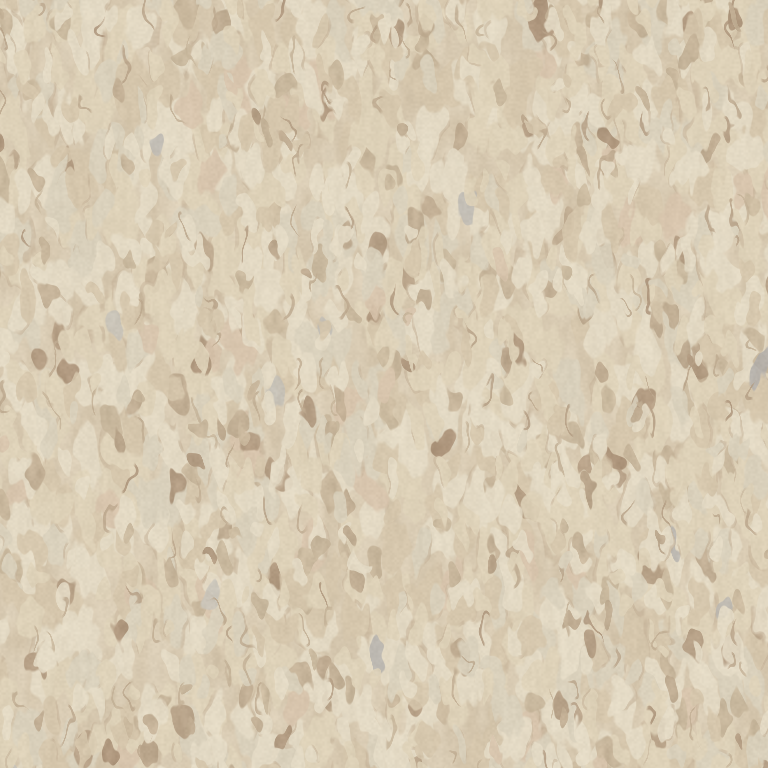
Give the GLSL for this texture, as a three.js fragment shader.

```glsl
varying vec2 vUv;

float hash(vec2 p) {
  return fract(sin(dot(p, vec2(127.1, 311.7))) * 43758.5453);
}

vec2 hash2(vec2 p) {
  return vec2(hash(p), hash(p + 57.3));
}

float noise(vec2 p) {
  vec2 i = floor(p), f = fract(p);
  f = f * f * (3.0 - 2.0 * f);
  return mix(mix(hash(i), hash(i + vec2(1.0, 0.0)), f.x),
             mix(hash(i + vec2(0.0, 1.0)), hash(i + 1.0), f.x), f.y);
}

// Bends outlines sideways and frays their tips along the grain
vec2 warp(vec2 p, float seed) {
  vec2 q = p + seed * 3.7;
  float sway = noise(q * vec2(32.0, 26.0)) - 0.5;
  float ripple = noise(q * vec2(85.0, 65.0) + 9.0) - 0.5;
  float fray = noise(q * vec2(100.0, 32.0) + 4.0) - 0.5;
  float lift = noise(q * 38.0 + 21.0) - 0.5;
  return p + vec2(0.016 * sway + 0.007 * ripple, 0.022 * fray + 0.018 * lift);
}

vec3 paleColor(float pick) {
  vec3 color = vec3(0.872, 0.824, 0.724);
  color = mix(color, vec3(0.895, 0.858, 0.775), step(0.33, pick));
  color = mix(color, vec3(0.852, 0.818, 0.738), step(0.66, pick));
  color = mix(color, vec3(0.835, 0.775, 0.672), step(0.82, pick));
  return mix(color, vec3(0.845, 0.768, 0.675), step(0.96, pick));
}

vec3 brownColor(float pick) {
  return mix(vec3(0.79, 0.725, 0.62), vec3(0.66, 0.56, 0.46), pick * pick);
}

// Scatters upright flakes; kind 0 is pale, 1 brown, 2 grey, 3 only a curved streak
vec3 paintFlakes(vec3 under, vec2 p, vec2 cells, float share, float size, float kind, float seed) {
  vec2 q = warp(p, seed) * cells;
  vec2 home = floor(q);
  float wear = noise(p * vec2(120.0, 60.0) + seed);
  vec3 color = under;
  for (int j = -1; j <= 1; j++) {
    for (int i = -1; i <= 1; i++) {
      vec2 id = home + vec2(float(i), float(j));
      vec2 place = hash2(id + seed * 13.1);
      vec2 traits = hash2(id + seed * 13.1 + 31.7);
      float pick = hash(id + seed * 13.1 + 83.9);
      vec2 d = q - id - 0.5 - 0.8 * (place - 0.5);
      d.x += d.y * (traits.x - 0.4) * 1.1;
      d /= size * mix(vec2(0.6, 0.65), vec2(1.0), hash2(id + seed + 5.3));
      float reach = length(d) + 0.12 * abs(d.y) + 0.3 * (wear - 0.5);
      float body = 1.0 - smoothstep(0.86, 1.06, reach);
      float present = step(traits.y, share);
      float side = smoothstep(0.1, 0.5, d.x * (pick < 0.5 ? -1.0 : 1.0));
      float rim = side * (1.0 - smoothstep(0.08, 0.2, abs(reach - 0.95)));
      if (kind < 0.5) {
        color = mix(color, paleColor(pick), body * present * 0.88);
        float edged = step(0.62, place.x) * smoothstep(0.3, 0.6, wear);
        color = mix(color, vec3(0.77, 0.695, 0.595), rim * present * edged * 0.55);
      } else if (kind < 1.5) {
        vec3 chip = brownColor(pick) + 0.07 * (wear - 0.5);
        color = mix(color, chip, body * present * 0.9);
      } else if (kind < 2.5) {
        vec3 chip = mix(vec3(0.80, 0.785, 0.745), vec3(0.67, 0.66, 0.655), pick);
        color = mix(color, chip, body * present * 0.8);
      } else {
        color = mix(color, brownColor(0.35 + 0.65 * place.y), rim * present * 0.8);
      }
    }
  }
  return color;
}

void main() {
  vec2 p = vUv;
  vec3 color = mix(vec3(0.82, 0.76, 0.66), vec3(0.87, 0.82, 0.73), noise(p * vec2(70.0, 30.0)));

  // Overlapping pale flakes with brown chips pressed between them
  color = paintFlakes(color, p, vec2(30.0, 15.0), 0.95, 0.75, 0.0, 1.0);
  color = paintFlakes(color, p, vec2(32.0, 18.0), 0.24, 0.48, 1.0, 2.0);
  color = paintFlakes(color, p, vec2(38.0, 19.0), 0.62, 0.65, 0.0, 3.0);
  color = paintFlakes(color, p, vec2(36.0, 20.0), 0.13, 0.45, 1.0, 4.0);
  color = paintFlakes(color, p, vec2(30.0, 17.0), 0.045, 0.40, 2.0, 5.0);
  color = paintFlakes(color, p, vec2(48.0, 25.0), 0.32, 0.55, 0.0, 6.0);

  // Thin dark streaks and the last small chips on top
  color = paintFlakes(color, p, vec2(42.0, 26.0), 0.16, 0.55, 3.0, 7.0);
  color = paintFlakes(color, p, vec2(44.0, 26.0), 0.06, 0.45, 1.0, 8.0);

  // Upright fibres and fine grain
  float fibre = noise(p * vec2(190.0, 55.0)) - 0.5;
  float grain = noise(p * 330.0) - 0.5;
  color += 0.022 * fibre + 0.03 * grain;
  gl_FragColor = vec4(color, 1.0);
}
```
